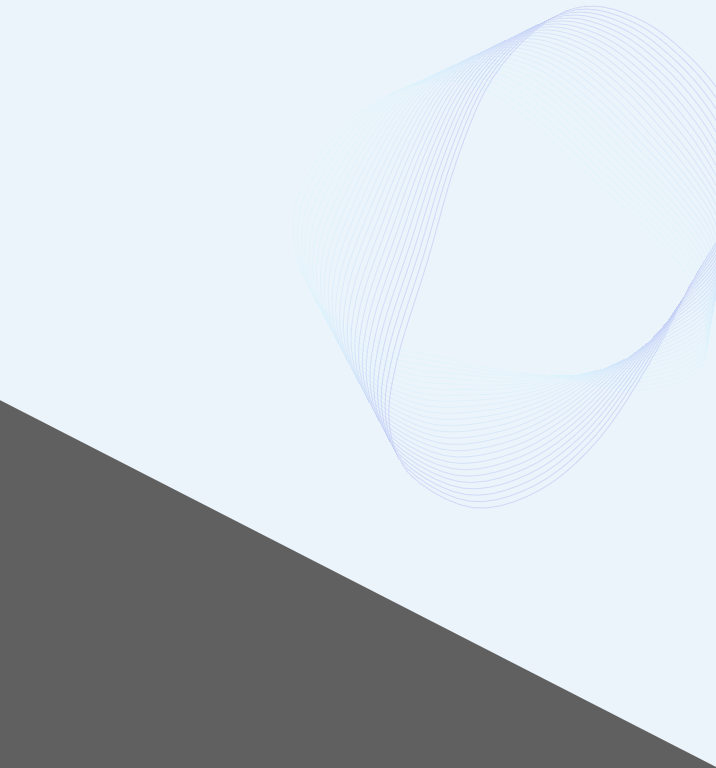
This background is drawn by a Shadertoy shader. Its source:

```glsl
const vec3 PALE_BLUE = vec3(0.925, 0.957, 0.984);
const vec3 SLATE = vec3(0.376);
const vec3 LAVENDER = vec3(0.745, 0.785, 0.960);
const vec3 CYAN = vec3(0.840, 0.950, 0.992);

const int KNOTS = 20;
const int STEPS = 5;
const float STRANDS = 25.0;
const float LINE_WIDTH = 0.0013;

// Closed edge loops of the ribbon, in units of canvas height
const vec2 OUTER[KNOTS] = vec2[KNOTS](
    vec2(.710, .971), vec2(.772, .992), vec2(.840, .971), vec2(.898, .926),
    vec2(.940, .876), vec2(.961, .831), vec2(.969, .785), vec2(.960, .733),
    vec2(.935, .688), vec2(.898, .629), vec2(.849, .534), vec2(.781, .430),
    vec2(.703, .362), vec2(.616, .339), vec2(.534, .382), vec2(.507, .447),
    vec2(.517, .531), vec2(.557, .661), vec2(.595, .792), vec2(.641, .898));
const vec2 INNER[KNOTS] = vec2[KNOTS](
    vec2(.521, .883), vec2(.579, .896), vec2(.638, .880), vec2(.697, .837),
    vec2(.762, .776), vec2(.833, .711), vec2(.896, .642), vec2(.919, .577),
    vec2(.909, .516), vec2(.827, .492), vec2(.736, .509), vec2(.651, .518),
    vec2(.579, .534), vec2(.501, .551), vec2(.423, .596), vec2(.387, .664),
    vec2(.385, .733), vec2(.414, .794), vec2(.456, .844), vec2(.488, .866));

// Outer point in xy, inner point in zw
vec4 knot(int i) {
    int k = i % KNOTS;
    return vec4(OUTER[k], INNER[k]);
}

float cross2(vec2 a, vec2 b) {
    return a.x * b.y - a.y * b.x;
}

// Catmull-Rom curve from b to c
vec4 spline(vec4 a, vec4 b, vec4 c, vec4 d, float u) {
    return b + 0.5 * u * (c - a + u * (2.0 * a - 5.0 * b + 4.0 * c - d
        + u * (3.0 * (b - c) + d - a)));
}

// True inside the box around one ribbon segment
bool nearSegment(vec2 p, vec4 b, vec4 c, float margin) {
    vec2 low = min(min(b.xy, b.zw), min(c.xy, c.zw)) - margin;
    vec2 high = max(max(b.xy, b.zw), max(c.xy, c.zw)) + margin;
    return all(greaterThan(p, low)) && all(lessThan(p, high));
}

// Coverage of evenly spaced strands; tight spacing fades to mean density
float strandCoverage(float t, float spacing, float pixel) {
    float dist = abs(fract(t * STRANDS + 0.5) - 0.5) * spacing;
    float line = clamp((0.5 * (LINE_WIDTH + pixel) - dist) / pixel,
                       0.0, min(1.0, LINE_WIDTH / pixel));
    float density = min(1.0, LINE_WIDTH / max(spacing, 1e-5));
    return mix(density, line, smoothstep(1.0, 2.5, spacing / pixel));
}

// Blend strands where the spoke between two ribbon steps sweeps over p
vec3 addStrands(vec3 color, vec2 p, vec4 from, vec4 to, float pixel) {
    vec2 d0 = from.zw - from.xy, d1 = to.zw - to.xy;
    float side0 = cross2(d0, p - from.xy), side1 = cross2(d1, p - to.xy);
    if ((side0 < 0.0) == (side1 < 0.0)) return color;

    float h = side0 / (side0 - side1);
    vec2 start = mix(from.xy, to.xy, h), spoke = mix(d0, d1, h);
    float t = dot(p - start, spoke) / dot(spoke, spoke);
    if (abs(t - 0.5) > 0.5 + 0.5 / STRANDS) return color;

    vec2 along = to.xy - from.xy + t * (d1 - d0);
    float spacing = abs(cross2(along, spoke)) / max(length(along), 1e-6) / STRANDS;
    float blend = clamp(t, 0.0, 1.0);
    float alpha = strandCoverage(t, spacing, pixel) * mix(0.65, 0.45, blend);
    return mix(color, mix(LAVENDER, CYAN, smoothstep(0.0, 0.9, blend)), alpha);
}

// Only segments close to p run the inner loop
vec3 drawRibbon(vec3 color, vec2 p, float pixel) {
    int segments = p.x > 0.37 && p.y > 0.32 ? KNOTS : 0;
    vec4 a = knot(KNOTS - 1), b = knot(0), c = knot(1);
    for (int i = 0; i < segments; i++) {
        vec4 d = knot(i + 2);
        vec4 from = b;
        int steps = nearSegment(p, b, c, 0.012) ? STEPS : 0;
        for (int j = 1; j <= steps; j++) {
            vec4 to = spline(a, b, c, d, float(j) / float(STEPS));
            color = addStrands(color, p, from, to, pixel);
            from = to;
        }
        a = b;
        b = c;
        c = d;
    }
    return color;
}

// Dark wedge below a falling diagonal
vec3 drawSlope(vec3 color, vec2 p, float pixel) {
    vec2 left = vec2(0.0, 0.479), right = vec2(0.935, 0.0);
    float dist = cross2(normalize(right - left), p - left);
    return mix(SLATE, color, clamp(dist / pixel + 0.5, 0.0, 1.0));
}

void mainImage(out vec4 fragColor, in vec2 fragCoord) {
    float pixel = 1.0 / iResolution.y;
    vec2 p = fragCoord * pixel;
    vec3 color = drawRibbon(PALE_BLUE, p, pixel);
    fragColor = vec4(drawSlope(color, p, pixel), 1.0);
}
```
